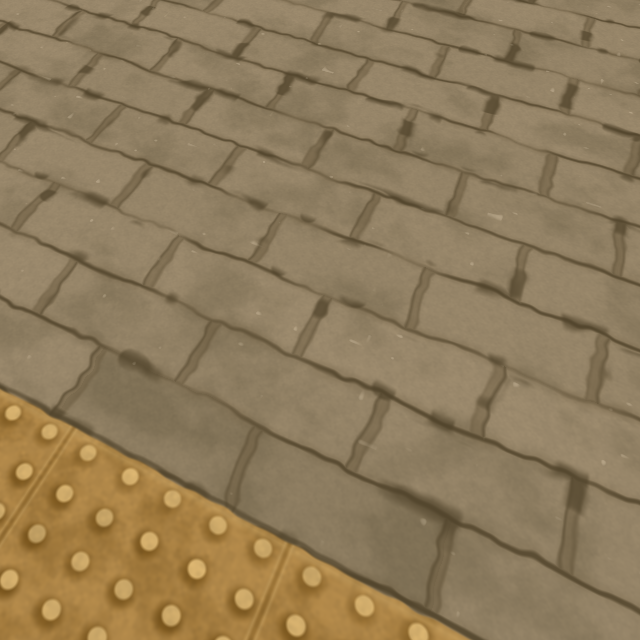
This texture is drawn by a WebGL 1 fragment shader. Its source:

```glsl
precision highp float;

uniform vec2 u_resolution;

const float BRICK_LENGTH = 2.1;                 // in course heights
const vec2 DOME_PITCH = vec2(0.515, 0.477);
const float TILE_LENGTH = 2.575;

const vec3 STONE = vec3(0.605, 0.535, 0.422);
const vec3 STONE_WORN = vec3(0.52, 0.46, 0.352);
const vec3 JOINT = vec3(0.44, 0.375, 0.265);
const vec3 JOINT_DEEP = vec3(0.31, 0.26, 0.165);
const vec3 YELLOW = vec3(0.69, 0.53, 0.285);
const vec3 YELLOW_PALE = vec3(0.80, 0.66, 0.41);
const vec3 YELLOW_SHADE = vec3(0.47, 0.33, 0.11);

float hash(vec2 p) {
  vec3 q = fract(p.xyx * 0.1031);
  q += dot(q, q.yzx + 33.33);
  return fract((q.x + q.y) * q.z);
}

float noise(vec2 p) {
  vec2 i = floor(p), f = fract(p);
  f = f * f * (3.0 - 2.0 * f);
  return mix(mix(hash(i), hash(i + vec2(1.0, 0.0)), f.x),
             mix(hash(i + vec2(0.0, 1.0)), hash(i + vec2(1.0)), f.x), f.y);
}

float fbm(vec2 p) {
  float sum = 0.0, amp = 0.5;
  for (int i = 0; i < 4; i++) {
    sum += amp * noise(p);
    p = p * 2.03 + 17.3;
    amp *= 0.5;
  }
  return sum / 0.9375;
}

// Soft-edged coverage of everything closer than radius
float cover(float dist, float radius, float blur) {
  return 1.0 - smoothstep(radius - blur, radius + blur, dist);
}

// Canvas to ground plane: x along the courses, y across them, z is depth scale
vec3 groundPlane(vec2 p) {
  float w = 0.1922 + 0.003 * p.x - 0.1 * p.y;
  return vec3(p.x - 0.48 * p.y - 0.252, p.y + 0.536 * p.x - 0.394, w * w) / w;
}

vec3 paving(vec2 ground, float blur) {
  // Uneven laying and chipped edges
  vec2 g = ground + 0.09 * (vec2(noise(ground * 1.7), noise(ground * 1.7 + 40.0)) - 0.5);
  g += 0.05 * (vec2(noise(ground * 7.0), noise(ground * 7.0 + 9.0)) - 0.5);
  float course = floor(g.y);
  float along = g.x / BRICK_LENGTH + 0.5 * mod(course, 2.0);
  vec2 brick = vec2(floor(along), course);

  // Signed distances to the nearest head and bed joints
  float headId = floor(along + 0.5), bedId = floor(g.y + 0.5);
  float head = (along - headId) * BRICK_LENGTH;
  float bed = g.y - bedId;
  float edge = min(abs(head), abs(bed));

  // Stone tone, with a few stained bricks
  float stain = fbm(ground * 1.6 + 5.0);
  float tone = 0.75 * smoothstep(0.42, 0.82, stain) + 0.3 * hash(brick + 3.0);
  tone += 0.7 * step(0.91, hash(brick + 71.0)) * (0.5 + 0.7 * stain);
  vec3 color = mix(STONE, STONE_WORN, min(tone, 1.25));
  color *= 1.0 + 0.06 * (fbm(ground * 14.0) - 0.5) + 0.035 * (noise(ground * 34.0) - 0.5);

  // Rubbed borders, then joints of varying depth
  float rub = cover(edge, 0.06, 0.08) * fbm(ground * 2.7 + 31.0);
  color = mix(color, JOINT, 0.65 * rub);
  float bedDepth = smoothstep(0.15, 0.7, noise(vec2(g.x * 1.25, bedId * 7.3)));
  float headDepth = hash(vec2(headId, course) + 19.0);
  float bedLine = cover(abs(bed), 0.025, blur) * mix(0.22, 0.95, bedDepth);
  float headFill = cover(abs(head), 0.07, blur) * 0.4;
  float leftLine = cover(abs(head + 0.055), 0.018, blur) * mix(0.15, 0.8, headDepth);
  float rightLine = cover(abs(head - 0.05), 0.018, blur) * mix(0.7, 0.1, headDepth);
  color = mix(color, JOINT, max(headFill, 0.75 * bedLine));
  color = mix(color, JOINT_DEEP, 0.75 * max(bedLine, max(leftLine, rightLine)));

  // Dirt lodged along the joints and pale flecks
  float dirt = smoothstep(0.66, 0.8, noise(ground * 2.9 + 60.0)) * cover(edge, 0.09, 0.07);
  color = mix(color, JOINT_DEEP, 0.65 * dirt);
  float fleck = smoothstep(0.94, 1.0, noise(ground * 6.0 + 90.0));
  return color + 0.10 * fleck;
}

vec3 tactile(vec2 ground, float blur) {
  vec2 cell = (ground + vec2(0.0, 0.18)) / DOME_PITCH;
  vec2 id = floor(cell + 0.5);
  vec2 d = (cell - id) * DOME_PITCH;
  d += 0.03 * (vec2(hash(id), hash(id + 50.0)) - 0.5);

  float grime = fbm(ground * 3.0);
  vec3 color = mix(YELLOW, YELLOW_SHADE, 0.35 * smoothstep(0.4, 0.8, grime));
  color = mix(color, YELLOW_PALE, 0.4 * cover(abs(ground.y + 0.05), 0.03, 0.05));

  // Seams between tiles
  float seam = abs(fract((ground.x - 0.72) / TILE_LENGTH + 0.5) - 0.5) * TILE_LENGTH;
  color = mix(color, YELLOW_SHADE, 0.4 * cover(seam, 0.02, blur));
  color = mix(color, YELLOW_PALE, 0.35 * cover(abs(seam - 0.04), 0.012, blur));

  // Domes: cast shade, then a worn pale top
  float shade = cover(length(d + vec2(0.01, 0.04)), 0.13, 0.06);
  shade *= mix(0.9, 0.5, smoothstep(-0.9, 0.0, ground.y)) * (0.75 + 0.4 * hash(id + 8.0));
  color = mix(color, YELLOW_SHADE, shade);
  vec3 top = YELLOW_PALE * (0.94 + 0.12 * hash(id + 23.0)) + 0.05 * d.y / DOME_PITCH.y;
  color = mix(color, top, cover(length(d), 0.088, blur));
  return color * (1.0 + 0.07 * (noise(ground * 22.0) - 0.5));
}

void main() {
  vec2 p = gl_FragCoord.xy / u_resolution;
  vec3 plane = groundPlane(p);
  float blur = (0.0023 + 0.8 / min(u_resolution.x, u_resolution.y)) / plane.z;
  float border = plane.y + 0.03 * (noise(plane.xy * 6.0) - 0.5);
  vec3 color = mix(paving(plane.xy, blur), tactile(plane.xy, blur), cover(border, 0.0, blur));
  color = mix(color, JOINT_DEEP, 0.6 * cover(abs(border - 0.035), 0.025, blur));
  gl_FragColor = vec4(color, 1.0);
}
```
